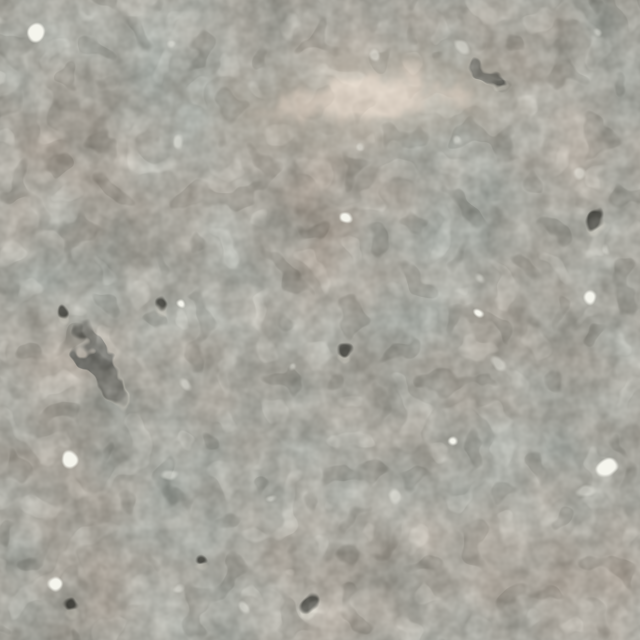
This texture is drawn by a Shadertoy shader. Its source:

```glsl
const vec3 STONE = vec3(0.668, 0.663, 0.632);
const vec3 CREAM = vec3(0.87, 0.825, 0.775);
const vec3 HALO = vec3(0.71, 0.68, 0.63);
const vec3 WHITE = vec3(0.96, 0.96, 0.93);
const vec3 PIT = vec3(0.27, 0.27, 0.25);
const vec3 GOUGE = vec3(0.43, 0.43, 0.41);
const vec3 LIP = vec3(0.77, 0.76, 0.72);
const vec3 WARM_SHIFT = vec3(0.035, -0.006, -0.02);

const float CLOUD_SCALE = 4.5;
const float BLOTCH_SCALE = 13.0;
const float GRAIN_SCALE = 29.0;
const float FINE_SCALE = 62.0;
const float EDGE = 0.003;
const vec2 STAIN_CENTER = vec2(0.565, 0.845);
const vec2 STAIN_SIZE = vec2(0.15, 0.05);
const float STAIN_TILT = 0.1;

// Integer hash giving two values in 0..1
vec2 hash2(vec2 cell, float seed) {
    uvec2 v = uvec2(ivec2(floor(cell)) + 4096) + uint(seed) * 977u;
    v = v * 1664525u + 1013904223u;
    v.x += v.y * 1664525u;
    v.y += v.x * 1664525u;
    v ^= v >> 16u;
    v.x += v.y * 1664525u;
    v.y += v.x * 1664525u;
    v ^= v >> 16u;
    return vec2(v & 65535u) / 65535.0;
}

float cornerSlope(vec2 cell, vec2 offset, vec2 f, float seed) {
    float angle = 6.2832 * hash2(cell + offset, seed).x;
    return dot(vec2(cos(angle), sin(angle)), f - offset);
}

float gradientNoise(vec2 p, float seed) {
    vec2 i = floor(p), f = p - i;
    vec2 u = f * f * f * (f * (f * 6.0 - 15.0) + 10.0);
    float low = mix(cornerSlope(i, vec2(0, 0), f, seed), cornerSlope(i, vec2(1, 0), f, seed), u.x);
    float high = mix(cornerSlope(i, vec2(0, 1), f, seed), cornerSlope(i, vec2(1, 1), f, seed), u.x);
    return 1.4 * mix(low, high, u.y);
}

mat2 rotate(float a) {
    return mat2(cos(a), -sin(a), sin(a), cos(a));
}

// One randomly turned ellipse in some of the cells of a jittered grid
float scatter(vec2 p, float cells, float chance, vec2 radii, float stretch, float seed) {
    vec2 cell = floor(p * cells);
    vec2 place = hash2(cell, seed), kind = hash2(cell, seed + 1.0), turn = hash2(cell, seed + 2.0);
    vec2 q = p - (cell + mix(vec2(0.25), vec2(0.75), place)) / cells;
    q = rotate(3.1416 * turn.x) * q;
    q.x /= mix(1.0, stretch, turn.y);
    float radius = mix(radii.x, radii.y, kind.y * kind.y);
    return step(kind.x, chance) * smoothstep(EDGE, -EDGE, length(q) - radius);
}

void mainImage(out vec4 fragColor, in vec2 fragCoord) {
    vec2 p = fragCoord / iResolution.y;
    vec2 warp = vec2(gradientNoise(p * 24.0, 1.0), gradientNoise(p * 24.0, 2.0));
    vec2 ragged = vec2(gradientNoise(p * 55.0, 3.0), gradientNoise(p * 55.0, 4.0));
    vec2 w = p + 0.012 * warp + 0.004 * ragged;

    // Mottled stone from broad clouds down to fine grain
    float cloud = gradientNoise(w * CLOUD_SCALE, 5.0);
    float blotch = gradientNoise(w * BLOTCH_SCALE, 6.0);
    float grain = gradientNoise(w * GRAIN_SCALE, 7.0);
    float fine = gradientNoise(p * FINE_SCALE, 8.0);
    float tone = 0.055 * cloud + 0.055 * blotch + 0.065 * grain + 0.045 * fine;
    tone += 0.02 * gradientNoise(p * 115.0, 9.0);

    // Shadowy patches and small flecks with firmer borders
    float shade = gradientNoise(w * 6.0 + 3.7, 10.0) + 0.35 * blotch;
    tone -= 0.055 * smoothstep(0.15, 0.5, shade);
    float fleck = gradientNoise(w * 21.0, 11.0) + 0.3 * cloud;
    tone -= 0.06 * smoothstep(0.3, 0.48, fleck);
    tone += 0.05 * smoothstep(0.3, 0.5, -fleck);
    vec3 color = STONE + tone;
    color += WARM_SHIFT * (0.6 * gradientNoise(p * 5.0, 12.0) + 0.35 * gradientNoise(w * 15.0, 13.0));

    // Cream stain fading into a brownish halo
    vec2 q = rotate(STAIN_TILT) * (p - STAIN_CENTER) / STAIN_SIZE;
    float reach = length(q) + 0.35 * blotch + 0.3 * grain + 0.12 * fine;
    color = mix(color, HALO + 0.7 * tone, 0.6 * smoothstep(2.2, 0.7, reach));
    color = mix(color, CREAM + 0.5 * tone, 0.9 * smoothstep(1.05, 0.45, reach));

    // Long gouges with a pale lip on their lower side
    vec2 g = p + 0.025 * warp + 0.009 * ragged;
    vec2 lipShift = vec2(-0.008, 0.013);
    float lip = scatter(g + lipShift, 3.0, 0.5, vec2(0.012, 0.021), 3.6, 20.0);
    float gouge = scatter(g, 3.0, 0.5, vec2(0.012, 0.021), 3.6, 20.0);
    color = mix(color, LIP + tone, 0.6 * lip);
    color = mix(color, GOUGE + 1.2 * tone, gouge * (0.7 + 0.3 * smoothstep(-0.3, 0.3, blotch)));

    // Small dark pits, each with a faint light edge
    vec2 s = p + 0.005 * warp + 0.004 * ragged;
    float rim = scatter(s + vec2(0.0, 0.012), 5.0, 0.3, vec2(0.006, 0.012), 1.7, 30.0);
    float pit = scatter(s, 5.0, 0.3, vec2(0.006, 0.012), 1.7, 30.0);
    color = mix(color, LIP + tone, 0.6 * rim);
    color = mix(color, PIT + tone, 0.85 * pit);

    // Bright inclusions, few strong and many weak
    vec2 d = p + 0.002 * ragged;
    color = mix(color, WHITE, 0.4 * scatter(d, 6.0, 0.4, vec2(0.004, 0.008), 1.8, 40.0));
    color = mix(color, WHITE, scatter(d, 5.0, 0.35, vec2(0.005, 0.013), 1.4, 50.0));

    fragColor = vec4(clamp(color, 0.0, 1.0), 1.0);
}
```
